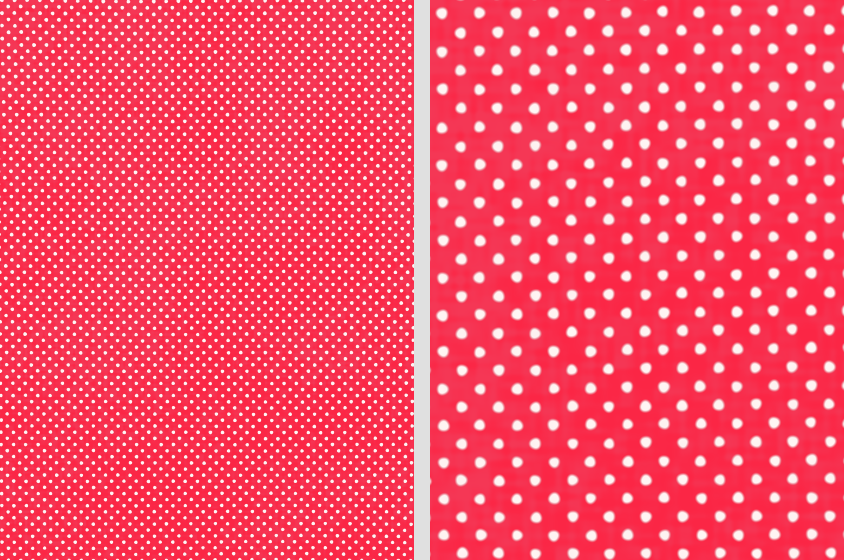
Left: the whole. Right: its middle third, enlarged.
Give the GLSL for this pattern, as a Shadertoy shader.

```glsl
float hash(vec2 p) {
    vec3 q = fract(p.xyx * vec3(0.1031, 0.1030, 0.0973));
    q += dot(q, q.yzx + 33.33);
    return fract((q.x + q.y) * q.z);
}

float valueNoise(vec2 p) {
    vec2 i = floor(p), f = fract(p);
    f = f * f * (3.0 - 2.0 * f);
    return mix(mix(hash(i), hash(i + vec2(1, 0)), f.x),
               mix(hash(i + vec2(0, 1)), hash(i + vec2(1, 1)), f.x), f.y);
}

// Cloth coordinates: one unit holds two staggered dots, packed tighter toward the bottom
vec2 clothCoords(vec2 uv) {
    float t = 1.0 - uv.y;
    vec2 cloth = vec2((uv.x - 0.5) * (33.0 + 0.9 * t) + 0.31,
                      t * (43.6 + 1.45 * t) - 0.04);
    vec2 drift = vec2(valueNoise(uv * vec2(3, 4) + 7.0),
                      valueNoise(uv * vec2(3, 4) + 31.0));
    return cloth + 0.16 * (drift - 0.5);
}

// Coverage of the nearest dot on the diagonal lattice
float dotCoverage(vec2 cloth, float radius, float soft) {
    vec2 lattice = vec2(cloth.x + cloth.y, cloth.x - cloth.y);
    vec2 id = floor(lattice + 0.5);
    vec2 centre = 0.5 * vec2(id.x + id.y, id.x - id.y);
    vec2 jitter = vec2(hash(id + 211.0), hash(id + 467.0)) - 0.5;
    vec2 d = cloth - centre - 0.035 * jitter;

    // Uneven printed outline
    float phase = 6.2832 * hash(id + 113.0);
    float wobble = 0.006 * cos(3.0 * atan(d.y, d.x + 1e-5) + phase);
    float r = radius + wobble + 0.014 * (hash(id + 337.0) - 0.5);
    return 1.0 - smoothstep(r - soft, r + soft, length(d));
}

void mainImage(out vec4 fragColor, in vec2 fragCoord) {
    vec2 uv = fragCoord / iResolution.xy;
    vec2 cloth = clothCoords(uv);
    float soft = max(0.05, 0.6 * 33.4 / iResolution.x);
    float ink = dotCoverage(cloth, mix(0.143, 0.149, uv.y), soft);

    // Woven ground: crossed threads over broad, faded patches
    float threads = 0.5 * (valueNoise(uv * vec2(190, 60)) + valueNoise(uv * vec2(45, 256)));
    float patches = valueNoise(uv * vec2(6, 8) + 53.0);
    float fade = 0.6 * threads + 0.25 * patches + 0.15 * uv.y;
    vec3 ground = mix(vec3(0.985, 0.15, 0.272), vec3(0.96, 0.215, 0.335),
                      smoothstep(0.3, 0.75, fade));

    // Pale dots with a slightly darker rim
    vec3 pale = vec3(1.0, 0.955, 0.95) - 0.03 * (threads - 0.5);
    vec3 color = mix(ground, pale, ink);
    color *= 1.0 - 0.16 * ink * (1.0 - ink);
    fragColor = vec4(clamp(color, 0.0, 1.0), 1.0);
}
```
